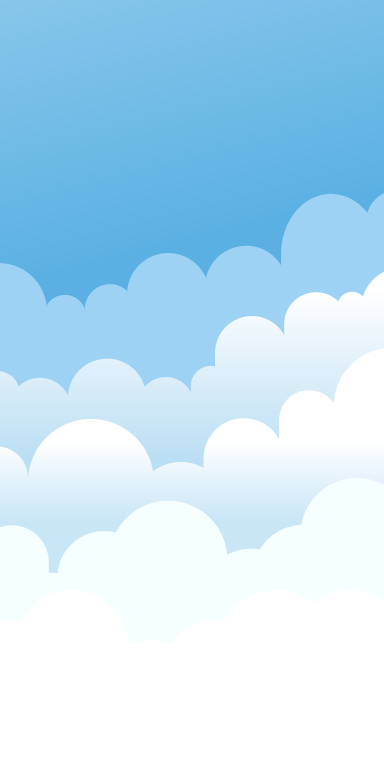
Write a WebGL 2 fragment shader that draws this background.

```glsl
#version 300 es
precision highp float;
// Layered paper-cut clouds rising to the right under a soft blue sky.

uniform vec2 u_resolution;
out vec4 outColor;

const vec2 CANVAS = vec2(100.0, 200.0); // scene units, origin at lower left

const vec3 SKY_PALE   = vec3(0.53, 0.78, 0.92);
const vec3 SKY_DEEP   = vec3(0.355, 0.69, 0.89);
const vec3 BACK_BLUE  = vec3(0.615, 0.825, 0.96);
const vec3 MIST_BLUE  = vec3(0.73, 0.87, 0.955);
const vec3 HAZE_BLUE  = vec3(0.79, 0.90, 0.97);
const vec3 ICE_WHITE  = vec3(0.96, 1.0, 1.0);
const vec3 WHITE      = vec3(1.0);

// Round cap (center.xy, radius) on a column reaching down; tall stretches the cap.
float puff(vec2 p, vec3 cap, float tall) {
    vec2 q = p - cap.xy;
    q.y = max(q.y, 0.0) / tall;
    return length(q) - cap.z;
}

// Union of six puffs.
float bank(vec2 p, vec3 caps[6]) {
    float d = 1e3;
    for (int i = 0; i < 6; i++) d = min(d, puff(p, caps[i], 1.0));
    return d;
}

// Paints a layer over the base with an edge one pixel wide.
vec3 paint(vec3 base, vec3 color, float d, float pixel) {
    return mix(base, color, clamp(0.5 - d / pixel, 0.0, 1.0));
}

// Vertical blend from the high colour down to the low colour.
vec3 fade(float y, float yHigh, float yLow, vec3 high, vec3 low) {
    return mix(high, low, clamp((yHigh - y) / (yHigh - yLow), 0.0, 1.0));
}

float backBank(vec2 p) {
    float d = bank(p, vec3[6](
        vec3(-0.3, 119.0, 12.5), vec3(16.9, 117.7, 5.5), vec3(28.6, 119.5, 6.5),
        vec3(43.8, 123.4, 10.7), vec3(64.1, 125.3, 10.7), vec3(103.6, 142.2, 8.3)));
    return min(d, puff(p, vec3(86.2, 133.9, 13.0), 1.2));
}

float mistBank(vec2 p) {
    float d = bank(p, vec3[6](
        vec3(-0.8, 97.4, 6.0), vec3(10.4, 93.5, 8.1), vec3(27.9, 96.4, 10.2),
        vec3(43.2, 94.5, 7.3), vec3(54.9, 99.5, 5.2), vec3(65.6, 108.1, 9.6)));
    d = min(d, puff(p, vec3(82.3, 115.6, 8.3), 1.0));
    d = min(d, puff(p, vec3(91.7, 120.1, 3.9), 1.0));
    return min(d, puff(p, vec3(104.9, 119.5, 10.9), 1.0));
}

float hazeBank(vec2 p) {
    return bank(p, vec3[6](
        vec3(-1.0, 75.5, 8.3), vec3(23.7, 74.5, 16.4), vec3(47.1, 67.7, 12.0),
        vec3(63.5, 80.6, 10.5), vec3(80.5, 90.6, 7.8), vec3(102.1, 94.2, 15.2)));
}

float iceBank(vec2 p) {
    float d = bank(p, vec3[6](
        vec3(3.1, 53.6, 9.6), vec3(27.1, 49.5, 12.2), vec3(43.8, 54.2, 15.4),
        vec3(65.4, 43.8, 13.3), vec3(78.9, 50.3, 13.0), vec3(93.0, 60.7, 14.8)));
    return min(d, p.y - 50.8); // flat floor between the puffs
}

float frontBank(vec2 p) {
    return bank(p, vec3[6](
        vec3(2.1, 25.5, 13.0), vec3(18.5, 31.3, 15.1), vec3(39.6, 19.0, 14.3),
        vec3(56.0, 24.2, 14.3), vec3(71.9, 30.7, 15.6), vec3(91.1, 30.7, 15.6)));
}

void main() {
    vec2 p = gl_FragCoord.xy / u_resolution * CANVAS;
    float pixel = CANVAS.x / u_resolution.x;

    // Sky: slightly diagonal, palest at the upper left
    vec3 color = fade(p.y - 0.25 * p.x, 200.0, 124.5, SKY_PALE, SKY_DEEP);

    // Cloud banks from far to near
    color = paint(color, BACK_BLUE, backBank(p), pixel);
    color = paint(color, fade(p.y, 124.5, 80.2, WHITE, MIST_BLUE), mistBank(p), pixel);
    color = paint(color, fade(p.y, 85.4, 64.3, WHITE, HAZE_BLUE), hazeBank(p), pixel);
    color = paint(color, ICE_WHITE, iceBank(p), pixel);
    color = paint(color, WHITE, frontBank(p), pixel);

    outColor = vec4(color, 1.0);
}
```
